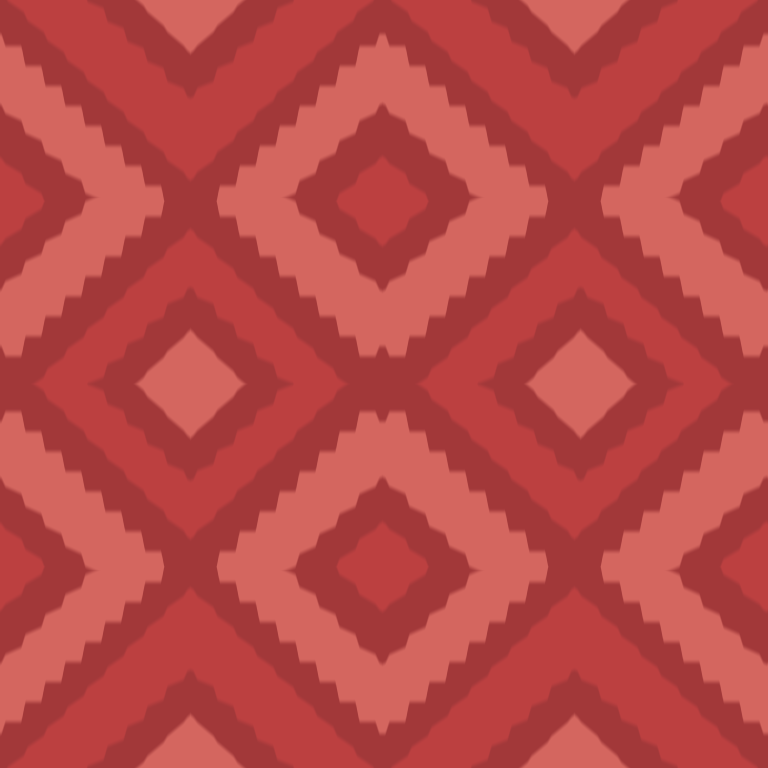
Reproduce this pattern procedurally as a WebGL 1 fragment shader.

```glsl
precision mediump float;
// Woven ikat lattice of nested diamonds with stepped edges, two repeats across and two down.
uniform vec2 u_resolution;

const vec3 GROUND = vec3(0.635, 0.220, 0.225);
const vec3 CORAL  = vec3(0.830, 0.400, 0.372);
const vec3 RED    = vec3(0.737, 0.250, 0.252);

const float COLUMNS      = 2.0;
const float CENTER_SHIFT = 0.002;  // columns sit slightly left of the grid
const float CORAL_HEIGHT = 0.238;  // coral row, measured from the middle line
const float STEP_SIZE    = 0.026;  // width and height of one woven step
const float STEP_START   = 0.0065; // half width of the tip stitch
const float SOFTNESS     = 0.0045;

// Radii of the outer edge, the hole and the core
const vec3 CORAL_RADII    = vec3(0.2215, 0.124, 0.062);
const vec3 RED_MID_RADII  = vec3(0.203, 0.128, 0.071);
const vec3 RED_EDGE_RADII = vec3(0.236, 0.130, 0.070);
const float CORE_DRIFT    = 0.008; // sideways slip in the right middle repeat

// Soft staircase along x; tip sets the height of the centre stitch in steps
float stair(float x, float tip, float jag) {
  float s = (x - STEP_START) / STEP_SIZE - 0.5;
  float level = floor(s) + smoothstep(0.36, 0.64, fract(s));
  level = level < 0.0 ? mix(0.0, tip, -level) : level;
  return mix(x, (level + 0.75) * STEP_SIZE, jag);
}

float diamond(vec2 p, float radius, float tip, float jag) {
  float d = stair(abs(p.x), tip, jag) + abs(p.y) - radius;
  return 1.0 - smoothstep(-SOFTNESS, SOFTNESS, d);
}

// Signed offset from the nearest column centre
float columnOffset(float x) {
  return (fract(x * COLUMNS + 0.5) - 0.5) / COLUMNS;
}

void main() {
  vec2 uv = gl_FragCoord.xy / u_resolution;
  float x = uv.x + CENTER_SHIFT;
  float fromMiddle = abs(uv.y - 0.5);

  // Coral diamonds mirror about the middle line, with notched inner tips
  vec2 c = vec2(columnOffset(x), fromMiddle - CORAL_HEIGHT);
  float coralTip = c.y < 0.0 ? 0.5 : -0.6;
  float coralBand = diamond(c, CORAL_RADII.x, coralTip, 1.0);
  float coralHole = diamond(c - vec2(0.0, 0.005), CORAL_RADII.y, -0.6, 0.55);
  float coralCore = diamond(c, CORAL_RADII.z, -0.4, 0.4);

  // Red diamonds sit between them, larger on the top and bottom edges
  bool edgeRow = fromMiddle > CORAL_HEIGHT;
  vec3 radii = edgeRow ? RED_EDGE_RADII : RED_MID_RADII;
  float drift = (!edgeRow && x > 0.5) ? CORE_DRIFT : 0.0;
  vec2 r = vec2(columnOffset(x - 0.5 / COLUMNS), edgeRow ? 0.5 - fromMiddle : fromMiddle);
  vec2 inner = r - vec2(drift, 0.0);
  float redBand = diamond(r, radii.x, -0.6, 0.3);
  float redHole = diamond(inner, radii.y, -0.6, 0.6);
  float redCore = diamond(inner, radii.z, -0.6, 0.15);

  // Layer each motif from the outside in
  vec3 color = mix(GROUND, RED, redBand);
  color = mix(color, GROUND, redHole);
  color = mix(color, CORAL, redCore);
  color = mix(color, CORAL, coralBand);
  color = mix(color, GROUND, coralHole);
  color = mix(color, RED, coralCore);

  gl_FragColor = vec4(color, 1.0);
}
```
